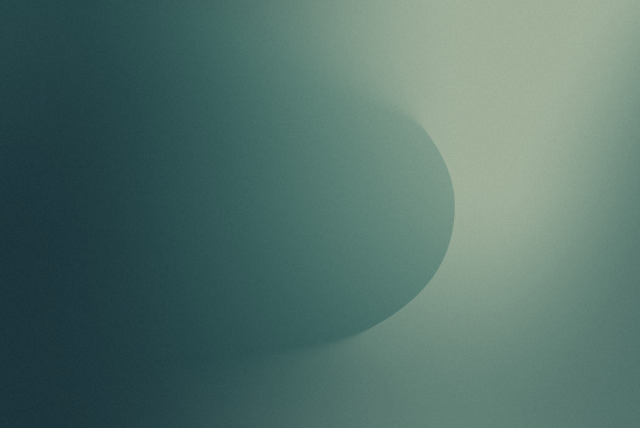
This background is drawn by a WebGL 1 fragment shader. Its source:

```glsl
precision highp float;
// A soft teal-to-sage backdrop: a dark rounded swell bulges in from the left
// over a pale light band. Each layer is a tone field built from smoothsteps;
// a curved edge joins them and one colour ramp tints the result.

uniform vec2 u_resolution;

// Colour ramp
const vec3 DEEP_TEAL = vec3(0.110, 0.208, 0.235);
const vec3 PALE_SAGE = vec3(0.622, 0.686, 0.605);
const float SWELL_RED_DIP = 0.28;   // greener midtones inside the swell
const float BAND_RED_DIP = 0.19;

// Swell outline, in canvas heights
const vec2 TIP = vec2(1.0625, 0.518);
const float UPPER_BEND = 2.2;
const float LOWER_BEND = 1.587;
const float LOWER_FLARE = 10.47;
const float CRISP_EDGE = 0.0015;
const float BLURRED_EDGE = 0.12;

// Light band
const float BAND_WIDTH = 0.49;
const float RIGHT_TONE = 0.49;
const float LOW_TONE = 0.62;

// Grain
const float GRAIN_ROWS = 342.0;
const float GRAIN_AMOUNT = 0.018;

float hash(vec2 cell) {
    vec3 q = fract(vec3(cell.xyx) * 0.1031);
    q += dot(q, q.yzx + 33.33);
    return fract((q.x + q.y) * q.z);
}

// Tone of the swell: dark at the left, brighter to the right and upwards
float swellTone(vec2 p) {
    float base = 0.15 * smoothstep(0.4, 1.05, p.y);
    float gain = mix(0.5, 0.87, smoothstep(0.0, 0.6, p.y));
    float start = 0.11 * smoothstep(0.45, 0.85, p.y);
    float end = 1.29 - 0.16 * smoothstep(0.5, 1.0, p.y);
    return base + gain * smoothstep(start, end, p.x);
}

// Tone of the light band: it leans right at the top and dims at the bottom
float bandTone(vec2 p) {
    float peak = mix(LOW_TONE, 1.0, smoothstep(0.02, 0.58, p.y));
    float rise = smoothstep(0.08, 1.09, p.x);
    float fallStart = 1.08 + 0.31 * p.y * p.y;
    float fall = smoothstep(fallStart, fallStart + BAND_WIDTH, p.x);
    return rise * mix(peak, RIGHT_TONE, fall);
}

// 0 inside the swell, 1 outside; the edge dissolves away from the tip
float outsideSwell(vec2 p) {
    float dy = p.y - TIP.y;
    float dy2 = dy * dy;
    bool upper = dy > 0.0;
    float bend = upper ? UPPER_BEND : LOWER_BEND;
    float flare = upper ? 0.0 : LOWER_FLARE;
    float edgeX = TIP.x - bend * dy2 - flare * dy2 * dy2;
    float slope = 2.0 * bend * dy + 4.0 * flare * dy2 * dy;
    float dist = (p.x - edgeX) / sqrt(1.0 + slope * slope);

    float blur = upper ? smoothstep(0.17, 0.31, dy) : smoothstep(0.28, 0.42, -dy);
    float crisp = max(CRISP_EDGE, 0.75 / u_resolution.y);
    float width = mix(crisp, BLURRED_EDGE, blur);
    return smoothstep(-width, width, dist);
}

void main() {
    vec2 p = gl_FragCoord.xy / u_resolution.y;

    // Join the two tone fields
    float outside = outsideSwell(p);
    float tone = clamp(mix(swellTone(p), bandTone(p), outside), 0.0, 1.0);

    // Tint, with less red in the midtones
    vec3 color = mix(DEEP_TEAL, PALE_SAGE, tone);
    color.r -= mix(SWELL_RED_DIP, BAND_RED_DIP, outside) * tone * (1.0 - tone);

    // Fine grain
    color += GRAIN_AMOUNT * (hash(floor(p * GRAIN_ROWS)) - 0.5);

    gl_FragColor = vec4(color, 1.0);
}
```
